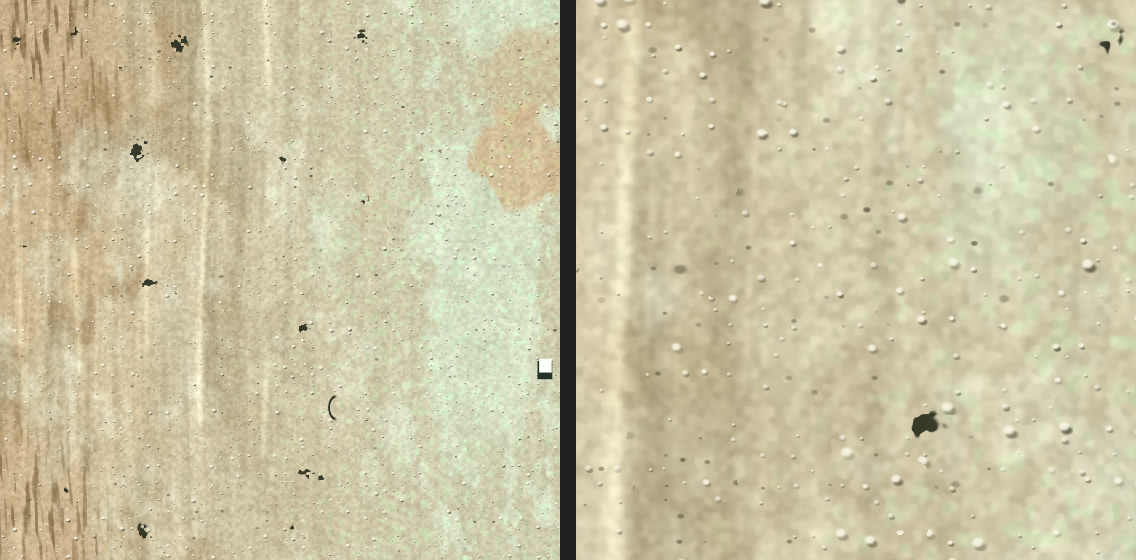
Left: the whole. Right: its middle third, enlarged.
Give the GLSL for this texture, as a three.js fragment shader.

```glsl
varying vec2 vUv;

float hash(vec2 p) {
  return fract(sin(dot(p, vec2(127.1, 311.7))) * 43758.5);
}

vec2 hash2(vec2 p) {
  return vec2(hash(p), hash(p + 57.3));
}

// Cellular noise: random cell values blended by distance to their centres
float cells(vec2 p) {
  vec2 id = floor(p), f = fract(p);
  float sum = 0.0, total = 0.0;
  for (int j = -1; j <= 1; j++) {
    for (int i = -1; i <= 1; i++) {
      vec2 o = vec2(float(i), float(j));
      vec2 d = o + 0.15 + 0.7 * hash2(id + o) - f;
      float w = exp(-5.0 * dot(d, d));
      sum += w * hash(id + o + 19.7);
      total += w;
    }
  }
  return sum / total;
}

float layered(vec2 p) {
  return 0.5 * cells(p) + 0.3 * cells(p * 2.1 + 7.0) + 0.2 * cells(p * 4.3 + 13.0);
}

float blob(vec2 p, vec2 centre, vec2 radius, float soft) {
  return 1.0 - smoothstep(1.0 - soft, 1.0 + soft, length((p - centre) / radius));
}

float box(vec2 p, vec2 halfSize) {
  vec2 d = abs(p) - halfSize;
  return 1.0 - smoothstep(-0.001, 0.0015, max(d.x, d.y));
}

// One pebble per chosen cell, with its shadow to the lower right
vec3 pebbles(vec3 col, vec2 p, float count, float density, float strength) {
  vec2 id = floor(p * count);
  vec2 d = fract(p * count) - 0.3 - 0.4 * hash2(id);
  float size = mix(0.09, 0.2, pow(hash(id + 3.1), 2.0));
  float present = step(hash(id + 8.4), density) * strength;
  float stone = blob(d, vec2(0.0), size * vec2(1.0, 0.85), 0.5);
  float shade = blob(d, size * vec2(0.6, -0.9), size * vec2(1.1, 0.8), 0.5);
  col = mix(col, vec3(0.36, 0.34, 0.25), shade * present * mix(0.2, 0.95, hash(id + 5.2)));
  return mix(col, vec3(0.97, 0.96, 0.89), stone * present * step(0.25, hash(id + 6.6)));
}

void main() {
  vec2 p = vUv;
  float broad = layered(p * vec2(7.0, 5.0));
  float mottle = layered(p * vec2(28.0, 18.0) + 9.0);
  float streak = layered(vec2(p.x + 0.008 * sin(p.y * 5.0), p.y) * vec2(55.0, 2.5) + 31.0);
  float grain = cells(p * 210.0);
  float clump = cells(p * 120.0 + 40.0);
  vec2 q = p + 0.1 * (vec2(mottle, broad) - 0.5);
  float left = 1.0 - smoothstep(0.2, 0.7, p.x);

  // Sandy ground, warm on the left and greener on the right
  vec3 col = mix(vec3(0.80, 0.715, 0.565), vec3(0.81, 0.775, 0.65),
    smoothstep(-0.05, 0.42, p.x + 0.6 * (broad - 0.5)));
  col = mix(col, vec3(0.815, 0.815, 0.695), 0.65 * smoothstep(0.5, 0.85, p.x));
  col = mix(col, vec3(0.89, 0.885, 0.78), 0.65 * smoothstep(0.5, 0.7, 0.5 * (broad + mottle)));
  col -= vec3(0.09, 0.11, 0.12) * left * smoothstep(0.5, 0.68, layered(p * vec2(11.0, 6.0) + 70.0));
  col += (streak - 0.5) * mix(0.07, 0.2, left);

  // Pale wheel tracks
  for (int i = 0; i < 5; i++) {
    float k = float(i);
    float x = 0.03 + 0.105 * k + 0.03 * hash(vec2(k, 2.0)) + 0.008 * sin(p.y * 6.0 + k);
    float line = exp(-pow((p.x - x) / 0.006, 2.0));
    col += vec3(0.10, 0.11, 0.10) * line * smoothstep(0.4, 0.65, cells(vec2(k * 9.0, p.y * 5.0)));
  }

  // Mint field with a slanted right edge, and smaller mint stains
  float edge = 0.917 + 0.088 * p.y;
  float mint = smoothstep(0.74, 0.79, q.x) * (1.0 - smoothstep(edge - 0.007, edge + 0.007, p.x))
    * smoothstep(0.1, 0.3, q.y) * (1.0 - smoothstep(0.7, 0.78, q.y));
  mint = max(mint, blob(q, vec2(0.9, 0.98), vec2(0.1, 0.08), 0.4));
  mint = max(mint, 0.5 * blob(q, vec2(0.58, 0.58), vec2(0.04, 0.1), 0.5));
  mint = max(mint, 0.7 * smoothstep(0.6, 0.8, p.x) * smoothstep(0.5, 0.62, mottle));
  col = mix(col, vec3(0.85, 0.895, 0.785) + 0.12 * (mottle - 0.5), 0.85 * mint);

  // Bare tan patches
  float tan1 = blob(q, vec2(0.925, 0.7), vec2(0.07, 0.1), 0.13);
  float tan2 = blob(q, vec2(0.95, 0.86), vec2(0.11, 0.09), 0.17);
  col = mix(col, vec3(0.81, 0.75, 0.605), 0.85 * tan2);
  col = mix(col, vec3(0.83, 0.73, 0.57) + 0.1 * (streak - 0.5), 0.85 * tan1);

  // Brown rutted soil in the left corners
  float soil = max(blob(q, vec2(0.05, 0.92), vec2(0.14, 0.19), 0.5),
    blob(q, vec2(0.03, 0.06), vec2(0.16, 0.18), 0.5));
  float ruts = cells(vec2(p.x + 0.05 * p.y, p.y) * vec2(170.0, 20.0));
  col = mix(col, vec3(0.73, 0.63, 0.48), 0.7 * soil);
  col -= soil * (0.22 * smoothstep(0.5, 0.9, ruts) - 0.05);

  // Fine grain with green flecks, then stones
  col += 0.09 * (grain - 0.5) + 0.06 * (clump - 0.5);
  col += vec3(-0.03, 0.035, 0.0) * smoothstep(0.65, 0.9, clump) * smoothstep(0.3, 0.7, p.x);
  col = pebbles(col, p, 62.0, 0.1 + 0.25 * smoothstep(0.4, 0.65, mottle), 0.9);
  col = pebbles(col, p + 0.37, 105.0, 0.16, 0.65);

  // Ragged dark shrubs
  for (int i = 0; i < 16; i++) {
    vec2 seed = vec2(float(i), 4.7);
    vec2 centre = hash2(seed) * vec2(0.72, 0.94) + 0.02;
    float r = mix(0.005, 0.017, pow(hash(seed + 2.3), 2.0));
    vec2 d = (p - centre) * vec2(1.0, mix(0.7, 1.6, hash(seed + 6.1)));
    float ragged = length(d) / r + 1.6 * (grain - 0.5) + 1.1 * (clump - 0.5);
    col = mix(col, vec3(0.15, 0.17, 0.11), 0.9 * (1.0 - smoothstep(0.45, 0.9, ragged)));
  }

  // Broken ring and a white hut with its shadow
  vec2 ring = (p - vec2(0.6, 0.272)) * vec2(1.3, 0.8);
  float arc = 1.0 - smoothstep(0.001, 0.003, abs(length(ring) - 0.016));
  col = mix(col, vec3(0.2, 0.21, 0.15), arc * (1.0 - smoothstep(-0.006, 0.004, ring.x)));
  col = mix(col, vec3(0.12, 0.2, 0.16), box(p - vec2(0.973, 0.339), vec2(0.013, 0.016)));
  col = mix(col, vec3(0.98, 1.0, 0.98), box(p - vec2(0.974, 0.347), vec2(0.011, 0.012)));

  gl_FragColor = vec4(clamp(col, 0.0, 1.0), 1.0);
}
```
